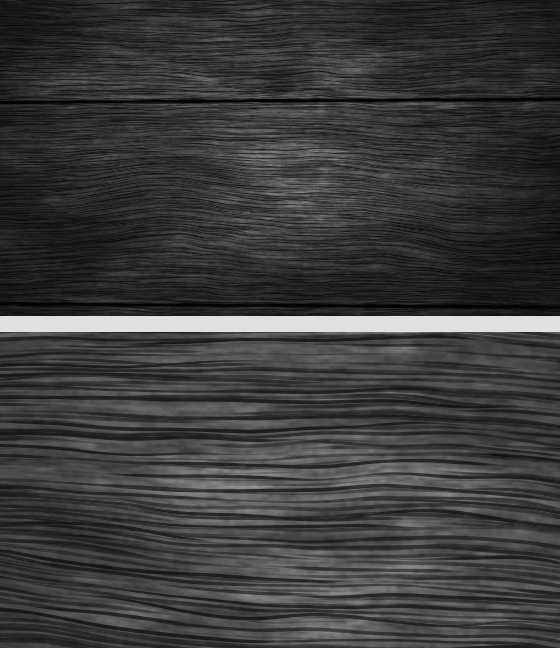
Top, the full canvas; bottom, a detail of the centre.
A Shadertoy shader for this texture:

```glsl
// Charred dark wooden planks with wavy split grain, worn streaks and a soft vignette.
#define PLANK_HEIGHT 0.648
#define FIRST_SEAM 0.033
#define SEAM_HALF_WIDTH 0.0045
#define SEAM_TILT 0.03
#define GRAIN_SWEEP 0.036
#define CRACK_ROWS 74.0
#define CRACK_HALF_WIDTH 0.0019
#define CRACK_DEPTH 0.62
#define WEAR 0.11
#define EDGE_TONE 0.085
#define CENTRE_TONE 0.33

float hash(vec2 p) {
    p = fract(p * vec2(0.1031, 0.1137));
    p += dot(p, p.yx + 33.33);
    return fract((p.x + p.y) * p.x * 7.13);
}

float noise(vec2 p) {
    vec2 cell = floor(p), f = fract(p);
    f = f * f * (3.0 - 2.0 * f);
    float low = mix(hash(cell), hash(cell + vec2(1, 0)), f.x);
    float high = mix(hash(cell + vec2(0, 1)), hash(cell + vec2(1, 1)), f.x);
    return mix(low, high, f.y);
}

float layeredNoise(vec2 p) {
    float sum = 0.0, amplitude = 0.53;
    for (int i = 0; i < 4; i++) {
        sum += amplitude * noise(p);
        p = p * 2.03 + 17.3;
        amplitude *= 0.5;
    }
    return sum;
}

// Height offset of the grain, fading to zero at the plank's edges
float grainSweep(float x, float across, float plank) {
    float phase = 2.3 * plank;
    float wave = sin(2.6 * x + 0.1 + phase) + 0.2 * sin(9.6 * x - 3.7 + phase);
    return GRAIN_SWEEP * (1.0 - 0.7 * abs(plank)) * sin(3.14159 * across) * wave;
}

// Broken dark lines, one per row, that wander and taper along the grain
float cracks(vec2 g, float rows, float seed, float pixel) {
    float v = g.y * rows;
    float row = floor(v);
    float wander = 0.6 * (noise(vec2(g.x * 9.0, row * 7.0 + seed)) - 0.5);
    float presence = noise(vec2(g.x * 6.5 + seed + 3.7 * row, row * 5.0 + seed));
    float strength = smoothstep(0.2, 0.75, presence);
    float d = abs(fract(v) - 0.5 - wander) / rows;
    float halfWidth = CRACK_HALF_WIDTH * strength;
    float coverage = clamp((halfWidth - d) / pixel + 0.5, 0.0, 1.0);
    return coverage * min(1.0, strength * 1.3);
}

void mainImage(out vec4 fragColor, in vec2 fragCoord) {
    vec2 s = fragCoord / iResolution.xy;
    vec2 p = fragCoord / iResolution.y;
    float pixel = 1.0 / iResolution.y;

    // Planks and their slightly tilted seams
    float y = p.y - SEAM_TILT * (s.y - 0.36) * (s.x - 0.5);
    float board = (y - FIRST_SEAM) / PLANK_HEIGHT;
    float plank = floor(board);
    float across = fract(board);
    float seamDistance = min(across, 1.0 - across) * PLANK_HEIGHT;

    // Grain coordinates: long sweep plus small ripples
    vec2 g = vec2(p.x, y - grainSweep(p.x, across, plank));
    g.y += 0.018 * (noise(vec2(g.x * 4.0, g.y * 8.0)) - 0.5);
    g.y += 0.006 * (noise(vec2(g.x * 14.0, g.y * 26.0)) - 0.5);
    g += vec2(13.7, 5.3) * (plank + 2.0);

    // Fibres, grit and cracks
    float fibre = 0.45 * noise(g * vec2(12.0, 130.0)) + 0.35 * noise(g * vec2(60.0, 250.0));
    fibre += 0.2 * noise(g * vec2(170.0, 290.0));
    float crack = 0.0;
    for (int i = 0; i < 3; i++) {
        float k = float(i);
        float layer = cracks(g + 0.37 * k, CRACK_ROWS * (1.0 + 0.37 * k), 11.0 + 29.0 * k, pixel);
        crack = max(crack, layer * (1.0 - 0.2 * k));
    }

    // Light pooled near the middle, mottled by char
    vec2 q = (s - vec2(0.5, 0.58)) * vec2(1.9, 1.65);
    float glow = exp(-1.5 * dot(q, q));
    float tone = mix(EDGE_TONE, CENTRE_TONE, glow);
    tone *= 0.58 + 0.84 * layeredNoise(g * vec2(2.6, 6.0));
    tone *= 0.6 + 0.8 * fibre;

    // Pale worn patches and short scuffs
    float patches = smoothstep(0.54, 0.82, layeredNoise(g * vec2(5.0, 11.0) + 40.0));
    float scuffs = smoothstep(0.76, 0.95, noise(g * vec2(24.0, 120.0) + 70.0));
    tone += WEAR * (0.25 + glow) * (patches * (0.4 + fibre) + 0.5 * scuffs);
    tone *= 1.0 - CRACK_DEPTH * crack;

    // Seam gap with a ragged lip and soft shadow
    float ragged = 0.003 * (noise(vec2(p.x * 24.0, plank)) - 0.5);
    float lip = seamDistance + ragged;
    tone *= 1.0 + 0.2 * exp(-pow((lip - 0.013) / 0.005, 2.0));
    tone *= 0.65 + 0.35 * smoothstep(0.0, 0.012, lip);
    float gap = clamp((SEAM_HALF_WIDTH - lip) / pixel + 0.5, 0.0, 1.0);
    tone = mix(tone, 0.012, gap);

    fragColor = vec4(vec3(tone) * vec3(0.995, 1.0, 1.005), 1.0);
}
```
